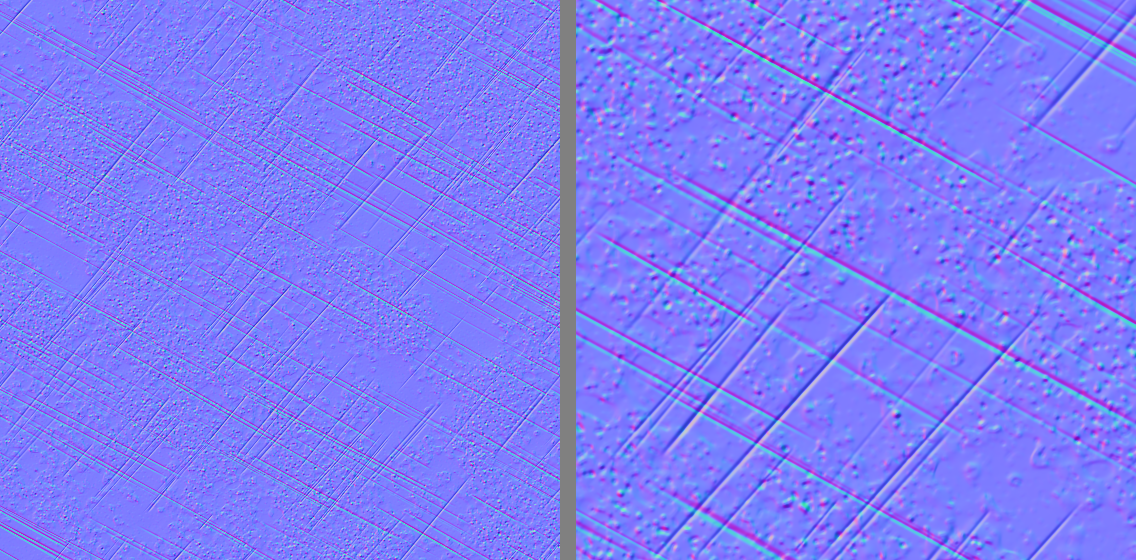
Left, the full canvas; right, a detail of the centre.
Give the GLSL for this texture map, as a Shadertoy shader.

```glsl
// Tangent-space normal map of a worn plate: two crossing families of scratches
// over patchy, pitted ground. Every part returns its analytic height slope;
// the slopes are summed and encoded as a normal with the x axis flipped.

#define LONG_ANGLE   -0.506  // direction of the long scratches, radians
#define SHORT_ANGLE   0.865  // direction of the short scratches, radians
#define ANGLE_SPREAD  0.06   // variation of direction between layers
#define GROOVE_WIDTH  0.0014 // groove half width, canvas units
#define LONG_DEPTH    1.4
#define SHORT_DEPTH   0.95
#define GRAIN_SCALE   250.0  // pits per canvas height
#define GRAIN_DEPTH   0.17
#define PATCH_SCALE   8.0    // rough patches per canvas height
#define RIM_DEPTH     0.16   // relief at the borders of the patches

vec3 hash3(vec2 p) {
    vec3 q = fract(p.xyx * vec3(0.1031, 0.1030, 0.0973));
    q += dot(q, q.yxz + 33.33);
    return fract((q.xxy + q.yzz) * q.zyx);
}

// Cellular noise of soft bumps and pits: xy = slope, z = height
vec3 bumps(vec2 p) {
    vec2 cell = floor(p);
    vec3 sum = vec3(0.0);
    for (int j = -1; j <= 1; j++)
    for (int i = -1; i <= 1; i++) {
        vec2 id = cell + vec2(i, j);
        vec3 rnd = hash3(id);
        vec2 d = p - id - rnd.xy;
        float h = (2.0 * rnd.z - 1.0) * exp(-4.0 * dot(d, d));
        sum += vec3(-8.0 * d * h, h);
    }
    return sum;
}

// Fine grain inside ragged patches, nearly smooth plateaus between them
vec2 groundSlope(vec2 p) {
    vec3 broad = bumps(p * PATCH_SCALE + 11.0);
    vec3 middle = bumps(p * PATCH_SCALE * 2.7 + 37.0);
    vec3 ragged = bumps(p * PATCH_SCALE * 11.0 + 71.0);
    float field = broad.z + 0.6 * middle.z + 0.6 * ragged.z;
    float rough = smoothstep(-0.5, 0.5, field);

    // Squaring the slope leaves sparse, crisp specks on calm ground
    vec2 fine = bumps(p * GRAIN_SCALE + 5.0).xy;
    vec2 coarse = bumps(p * GRAIN_SCALE * 0.5 + 91.0).xy;
    vec2 grain = GRAIN_DEPTH * (fine * length(fine) + 0.4 * coarse);

    float rim = exp(-50.0 * (field + 0.15) * (field + 0.15));
    vec2 tilt = 0.012 * (broad.xy + middle.xy);
    return grain * mix(0.1, 1.15, rough) + RIM_DEPTH * rim * ragged.xy + tilt;
}

// Bundles of three parallel grooves, one bundle in each cell of each layer
vec2 scratchSlope(vec2 p, float angle, vec2 cell, int layers, float seed) {
    vec2 slope = vec2(0.0);
    for (int i = 0; i < layers; i++) {
        vec2 layerId = vec2(float(i) * 13.0 + seed, seed * 3.0);
        vec3 layer = hash3(layerId);
        float a = angle + ANGLE_SPREAD * (layer.x - 0.5);
        vec2 along = vec2(cos(a), sin(a));
        vec2 across = vec2(-along.y, along.x);
        vec2 q = vec2(dot(p, along), dot(p, across)) + 5.0 * layer.yz;

        // Shift each row so that the cell ends do not line up
        q.x += cell.x * hash3(vec2(floor(q.y / cell.y), layerId.x)).x;
        vec2 id = floor(q / cell);
        vec2 local = q - id * cell;
        vec3 bundle = hash3(id + layerId);
        float spread = mix(0.12, 0.6, bundle.y);

        for (int k = 0; k < 3; k++) {
            vec2 grooveId = id + layerId + float(k + 1) * vec2(57.0, 23.0);
            vec3 place = hash3(grooveId);
            vec3 shape = hash3(grooveId + 113.0);
            float center = cell.y * (mix(0.35, 0.65, bundle.x) + spread * (place.x - 0.5));
            float reach = 0.49 * cell.x * mix(0.12, 0.9, place.y);
            float middle = mix(reach, cell.x - reach, place.z);
            float fade = 1.0 - smoothstep(0.7 * reach, reach, abs(local.x - middle));
            float width = GROOVE_WIDTH * mix(0.7, 1.3, shape.x);
            float x = (local.y - center) / max(width, 0.6 / iResolution.y);
            float depth = mix(0.2, 1.0, shape.y) * step(0.25, bundle.z);
            slope += across * depth * fade * 2.0 * x * exp(-x * x);
        }
    }
    return slope;
}

void mainImage(out vec4 fragColor, in vec2 fragCoord) {
    vec2 p = fragCoord / iResolution.y;

    vec2 slope = groundSlope(p);
    slope += LONG_DEPTH * scratchSlope(p, LONG_ANGLE, vec2(0.5, 0.1), 4, 7.0);
    slope += SHORT_DEPTH * scratchSlope(p, SHORT_ANGLE, vec2(0.32, 0.085), 2, 41.0);

    // Encode the surface normal as a colour
    vec3 normal = normalize(vec3(slope.x - 0.01, -slope.y - 0.02, 1.0));
    fragColor = vec4(0.5 + 0.5 * normal, 1.0);
}
```
